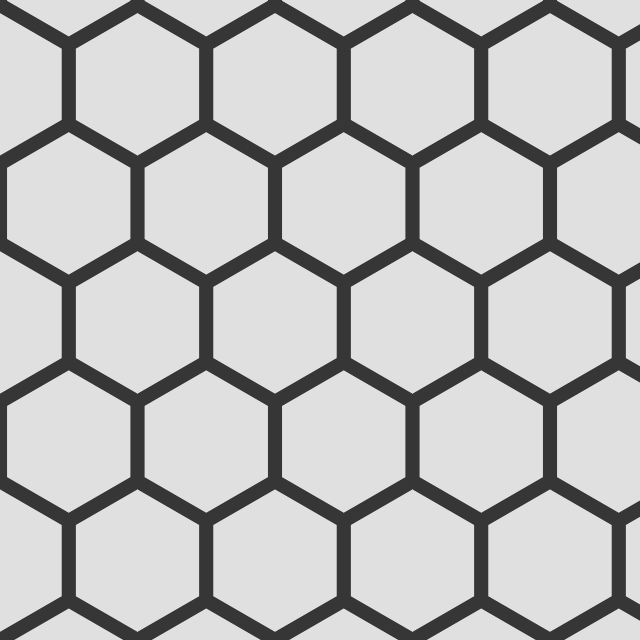
Write a three.js fragment shader that draws this pattern.

```glsl
#define PITCH 0.21484
#define LINE_WIDTH 0.0221
#define EDGE_SOFTNESS 0.0018
#define FILL_COLOR vec3(0.878)
#define LINE_COLOR vec3(0.21)

varying vec2 vUv;

const float SQRT3 = 1.7320508;

// Offset from the nearest centre of a rectangular lattice
vec2 latticeOffset(vec2 p, vec2 period) {
  return p - period * floor(p / period + 0.5);
}

// Distance from the centre of a pointy-top hexagon, equal along its sides
float hexRadius(vec2 p) {
  p = abs(p);
  return max(p.x, dot(p, vec2(0.5, 0.5 * SQRT3)));
}

// Distance to the nearest shared side of the honeycomb
float honeycombEdge(vec2 p) {
  vec2 period = PITCH * vec2(1.0, SQRT3);
  vec2 evenRow = latticeOffset(p, period);
  vec2 oddRow = latticeOffset(p - 0.5 * period, period);
  return 0.5 * PITCH - min(hexRadius(evenRow), hexRadius(oddRow));
}

void main() {
  // The bottom corner of a cell sits at the canvas origin
  vec2 p = vUv - vec2(0.0, PITCH / SQRT3);

  float lineDistance = honeycombEdge(p) - 0.5 * LINE_WIDTH;
  float fill = smoothstep(-0.5 * EDGE_SOFTNESS, 0.5 * EDGE_SOFTNESS, lineDistance);

  gl_FragColor = vec4(mix(LINE_COLOR, FILL_COLOR, fill), 1.0);
}
```
